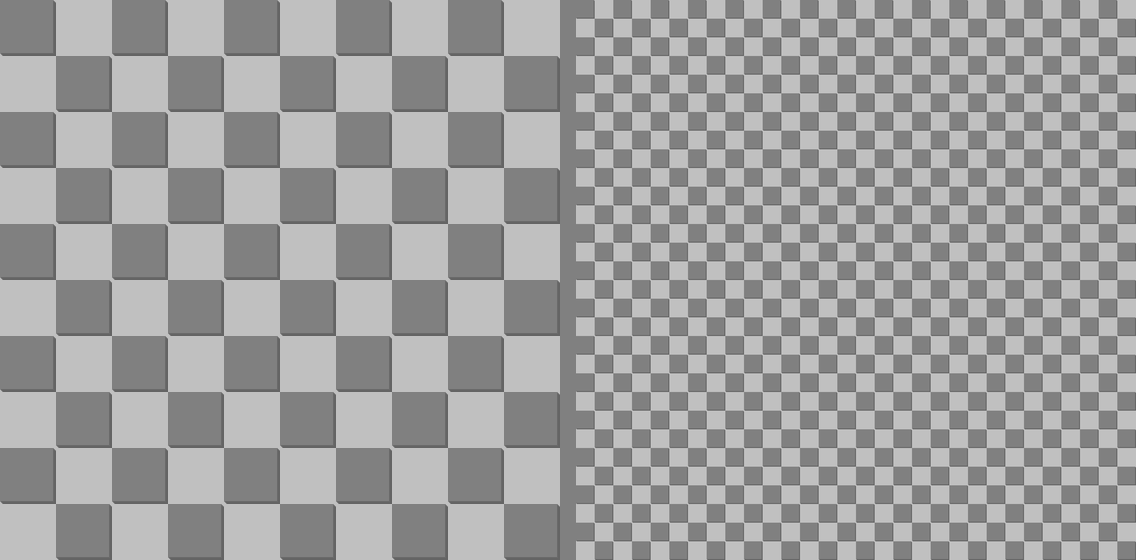
Left, the tile; right, the same tile 3 across and 3 down.
Give the GLSL for this pattern, as a WebGL 1 fragment shader.

```glsl
precision highp float;

uniform vec2 u_resolution;

const float CELLS = 10.0;  // even, so the checker wraps
const float DEPTH = 0.05;  // bevel width in cells

const vec3 GROUND = vec3(0.753);
const vec3 FACE = vec3(0.502);
const vec3 SIDE = vec3(0.392);

float boxDistance(vec2 p, vec2 center, float halfSize) {
  vec2 d = abs(p - center) - halfSize;
  return max(d.x, d.y);
}

float coverage(float dist, float pixel) {
  return clamp(0.5 - dist / pixel, 0.0, 1.0);
}

// Raised block in every second cell, with sides at its right and bottom
vec3 drawBlocks(vec3 base, vec2 p, vec2 offset, float depth, float pixel) {
  vec2 q = mod(p - offset + 0.5, 2.0) - 0.5;

  // Cell outline with its two free corners cut diagonally
  float corners = (abs(q.x - q.y) - (1.0 - depth)) * 0.70711;
  float outline = max(boxDistance(q, vec2(0.5), 0.5), corners);

  float faceHalf = 0.5 * (1.0 - depth);
  float face = boxDistance(q, vec2(faceHalf), faceHalf);

  vec3 block = mix(SIDE, FACE, coverage(face, pixel));
  // Along the top and left the face meets the ground directly
  block = mix(block, FACE, step(min(q.x, q.y), 0.0));
  return mix(base, block, coverage(outline, pixel));
}

void main() {
  vec2 uv = gl_FragCoord.xy / u_resolution;
  vec2 p = vec2(uv.x, 1.0 - uv.y) * CELLS;  // y runs downward
  float pixel = CELLS / min(u_resolution.x, u_resolution.y);

  // Two interleaved sets of blocks form the checker
  vec3 color = drawBlocks(GROUND, p, vec2(0.0), DEPTH, pixel);
  color = drawBlocks(color, p, vec2(1.0), DEPTH, pixel);

  gl_FragColor = vec4(color, 1.0);
}
```
